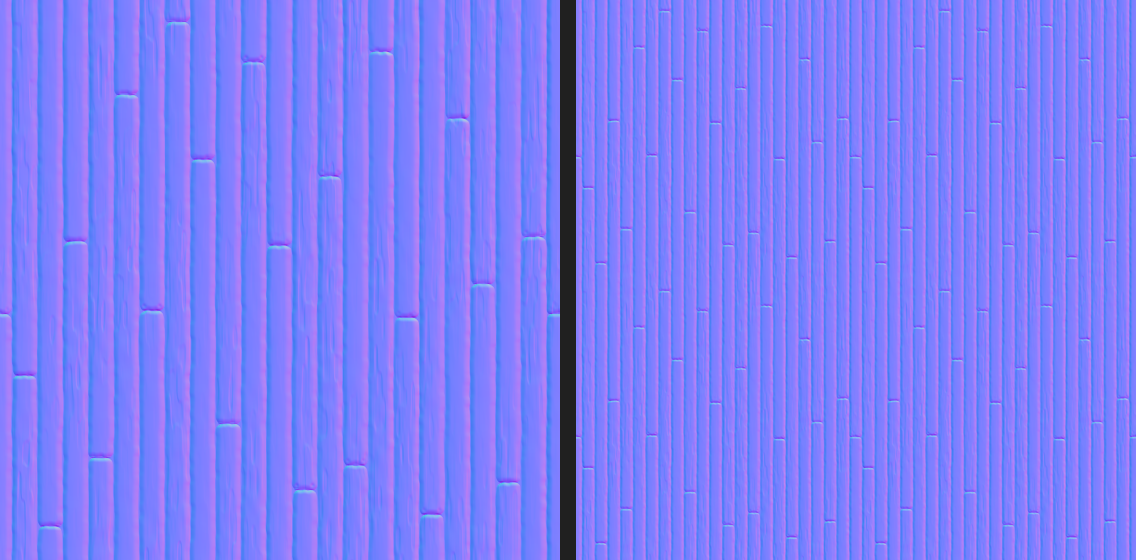
Left, the tile; right, the same tile 2 across and 2 down.
Give the GLSL for this texture map, as a WebGL 2 fragment shader.

```glsl
#version 300 es
precision highp float;
// Tangent-space normal map of narrow, worn vertical wooden planks with staggered end joints.

uniform vec2 u_resolution;
out vec4 fragColor;

// Lengths are in plank widths; the tile is PLANKS wide and PLANKS high.
const float PLANKS = 22.0;
const float FIRST_EDGE = 0.47;      // position of the first groove
const float THICKNESS = 0.087;      // height of the face above the groove
const float LEFT_BEVEL = 0.21;
const float RIGHT_BEVEL = 0.27;
const vec2 END_BEVEL = vec2(0.19, 0.15);     // bottom end, top end
const vec2 END_STRENGTH = vec2(0.75, 0.85);
const float CORNER_ROUNDING = 0.14;
const float EDGE_WOBBLE = 0.085;
const float CROWN = 0.15;           // gentle rounding of the face
const float CROWN_CENTRE = 0.04;
const float TILT = 0.06;            // sideways lean that differs per plank
const float GRAIN_DEPTH = 0.013;
const float WAVE_DEPTH = 0.016;
const float DENT_DEPTH = 0.026;
const float DENT_RADIUS = 0.08;
const float SAMPLE_STEP = 0.03;

float hash(vec2 p) {
    vec3 q = fract(p.xyx * 0.1031);
    q += dot(q, q.yzx + 33.33);
    return fract((q.x + q.y) * q.z);
}

float noise(vec2 p) {
    vec2 cell = floor(p);
    vec2 f = fract(p);
    f = f * f * f * (f * (f * 6.0 - 15.0) + 10.0);
    float low = mix(hash(cell), hash(cell + vec2(1.0, 0.0)), f.x);
    float high = mix(hash(cell + vec2(0.0, 1.0)), hash(cell + vec2(1.0, 1.0)), f.x);
    return mix(low, high, f.y);
}

// Each column holds one plank that wraps vertically and meets itself at a joint.
float plankHeight(vec2 p) {
    float shifted = p.x - FIRST_EDGE;
    float column = mod(floor(shifted), PLANKS);
    float x = fract(shifted) - 0.5;
    float joint = fract(column * 0.618 + 0.4 * hash(vec2(column, 7.0)) + 0.1) * PLANKS;
    float along = mod(p.y - joint, PLANKS);
    float fromTop = PLANKS - along;
    bool topHalf = fromTop < along;
    vec2 seed = vec2(column * 23.0 + 11.0, column * 31.0 + 5.0);

    // Chipped, slightly wavy outline with rounded top corners
    float side = x < 0.0 ? 3.0 : 9.0;
    float chips = 0.55 * noise(vec2(side, along * 0.9) + seed)
                + 0.45 * noise(vec2(side + 40.0, along * 3.5) + seed);
    float endChips = noise(vec2(x * 6.0 + 60.0, topHalf ? 5.0 : 1.0) + seed);
    vec2 inset = vec2(0.5 - abs(x) - EDGE_WOBBLE * (chips - 0.4),
                      min(along, fromTop) - 0.05 * endChips);
    inset.x -= CORNER_ROUNDING * exp(-fromTop / 0.13);

    // Rounded bevel
    vec2 bevel = vec2(x < 0.0 ? LEFT_BEVEL : RIGHT_BEVEL, topHalf ? END_BEVEL.y : END_BEVEL.x);
    vec2 m = clamp(1.0 - inset / bevel, 0.0, 1.0);
    m.y *= topHalf ? END_STRENGTH.y : END_STRENGTH.x;
    float rise = max(1.0 - dot(m, m), 0.0);
    float fromCentre = x - CROWN_CENTRE;
    float h = THICKNESS - CROWN * fromCentre * fromCentre;
    h += TILT * (hash(seed + 4.0) - 0.5) * x;

    // Straight broken grain, strong on some stretches and nearly polished on others
    float wear = smoothstep(0.35, 0.8, noise(vec2(80.0, along * 0.17) + seed));
    float bend = 0.07 * noise(vec2(90.0, along * 0.4) + seed);
    float streak = noise(vec2((x + bend) * 7.0, along * 0.9) + seed);
    float fine = noise(vec2((x + bend) * 13.0 + 30.0, along * 1.8) + seed);
    float grain = smoothstep(0.55, 0.8, streak) + 0.4 * fine;
    h -= GRAIN_DEPTH * mix(0.15, 1.0, wear) * grain;
    h += WAVE_DEPTH * mix(0.4, 1.0, wear) * (noise(vec2(x * 3.0, along * 1.5) + seed + 50.0) - 0.5);

    // Pair of fastener dents just above the joint
    vec2 dent = vec2(abs(x) - 0.31, along - 0.16) / DENT_RADIUS;
    h -= DENT_DEPTH * hash(seed + 2.0) * exp(-dot(dent, dent));

    // Every groove falls to the same floor
    return h * rise;
}

void main() {
    vec2 p = gl_FragCoord.xy / u_resolution * PLANKS;
    float pixel = PLANKS / min(u_resolution.x, u_resolution.y);
    float e = max(SAMPLE_STEP, 0.6 * pixel);

    // Central differences give the surface slope
    vec2 slope = vec2(
        plankHeight(p + vec2(e, 0.0)) - plankHeight(p - vec2(e, 0.0)),
        plankHeight(p + vec2(0.0, e)) - plankHeight(p - vec2(0.0, e))) / (2.0 * e);
    vec3 normal = normalize(vec3(-slope, 1.0));
    fragColor = vec4(normal * 0.5 + 0.5, 1.0);
}
```
